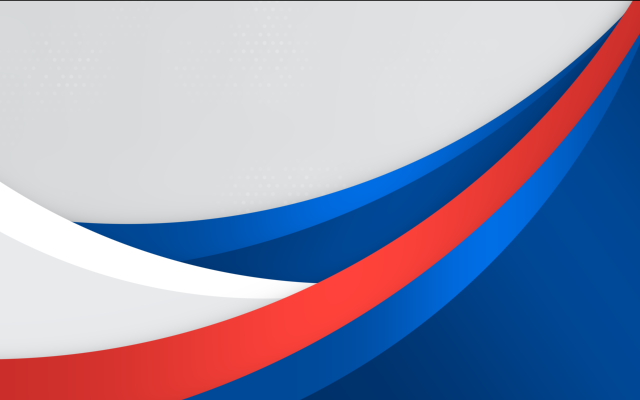
Write a Shadertoy shader that draws this background.

```glsl
// Sweeping ribbons of white, blue and red over a pale dotted backdrop.
// Every edge is a circle through three points; the areas outside these circles
// are stacked back to front, each with a sheen and a soft shadow on its edge.

const float ASPECT = 1.6;           // scene width in units of its height
const float SHADOW_SPREAD = 0.016;
const float DOT_PITCH = 0.021;
const float DOT_STRENGTH = 0.014;

const vec3 PAPER_DIM    = vec3(0.842, 0.850, 0.855);
const vec3 PAPER_LIGHT  = vec3(0.882, 0.886, 0.890);
const vec3 PANEL        = vec3(0.912, 0.916, 0.924);
const vec3 WHITE        = vec3(1.0);
const vec3 BLUE_DEEP    = vec3(0.000, 0.185, 0.400);
const vec3 BLUE_DARK    = vec3(0.000, 0.220, 0.470);
const vec3 BLUE_MID     = vec3(0.000, 0.285, 0.595);
const vec3 BLUE_BRIGHT  = vec3(0.000, 0.430, 0.900);
const vec3 RED_DARK     = vec3(0.780, 0.175, 0.160);
const vec3 RED_BRIGHT   = vec3(1.000, 0.260, 0.230);

float hash(vec2 p) {
    p = fract(p * vec2(0.1031, 0.1137));
    p += dot(p, p.yx + 33.33);
    return fract((p.x + p.y) * p.x * 57.31);
}

float noise(vec2 p) {
    vec2 cell = floor(p), f = fract(p);
    f = f * f * (3.0 - 2.0 * f);
    return mix(mix(hash(cell), hash(cell + vec2(1, 0)), f.x),
               mix(hash(cell + vec2(0, 1)), hash(cell + vec2(1, 1)), f.x), f.y);
}

// Signed distance to the circle through a, b and c; positive outside.
float arc(vec2 p, vec2 a, vec2 b, vec2 c) {
    vec2 u = b - a, v = c - a;
    vec2 toCentre = vec2(v.y * dot(u, u) - u.y * dot(v, v),
                         u.x * dot(v, v) - v.x * dot(u, u))
                  / (2.0 * (u.x * v.y - u.y * v.x));
    return length(p - a - toCentre) - length(toCentre);
}

// Bell-shaped highlight.
float sheen(float x, float centre, float width) {
    float t = (x - centre) / width;
    return exp(-t * t);
}

// Lay a colour where d > 0 and shade the base just beyond its edge.
vec3 layer(vec3 base, vec3 colour, float d, float shadow) {
    float px = 0.75 / iResolution.y;
    base *= 1.0 - shadow * exp(-max(-d, 0.0) / SHADOW_SPREAD);
    return mix(base, colour, smoothstep(-px, px, d));
}

// Pale backdrop with staggered, unevenly faded dots.
vec3 backdrop(vec2 p) {
    vec3 colour = mix(PAPER_DIM, PAPER_LIGHT, smoothstep(0.0, 1.3, p.x + 0.25 * (1.0 - p.y)));
    vec2 q = p / DOT_PITCH;
    q.x += 0.5 * mod(floor(q.y), 2.0);
    float spot = 1.0 - smoothstep(0.12, 0.32, length(fract(q) - 0.5));
    float fade = hash(floor(q)) * smoothstep(0.25, 0.75, noise(p * 6.0));
    fade *= 1.0 - smoothstep(0.6, 1.4, p.x);
    return colour + DOT_STRENGTH * (2.0 * spot * fade + 0.4 * noise(p * 9.0) - 0.2);
}

void mainImage(out vec4 fragColor, in vec2 fragCoord) {
    vec2 p = fragCoord / iResolution.xy * vec2(ASPECT, 1.0);

    // Edges, from the back layer to the front
    float upperBlue  = arc(p, vec2(0.313, 0.440), vec2(1.067, 0.610), vec2(1.594, 1.000));
    float upperDark  = arc(p, vec2(0.448, 0.346), vec2(1.067, 0.565), vec2(1.546, 0.942));
    float whiteBand  = arc(p, vec2(0.000, 0.546), vec2(0.448, 0.346), vec2(0.792, 0.292));
    float panel      = arc(p, vec2(0.000, 0.421), vec2(0.313, 0.298), vec2(0.692, 0.254));
    float redBand    = arc(p, vec2(0.000, 0.102), vec2(0.873, 0.333), vec2(1.563, 0.969));
    float lowerBlue  = arc(p, vec2(0.454, 0.000), vec2(1.042, 0.306), vec2(1.600, 0.917));
    float lowerDark  = arc(p, vec2(0.750, 0.000), vec2(1.229, 0.344), vec2(1.600, 0.892));

    // Fills
    vec3 upperBlueFill = mix(BLUE_MID * 0.95, BLUE_BRIGHT, sheen(p.x, 0.93, 0.36));
    vec3 upperDarkFill = mix(BLUE_DARK, BLUE_MID, sheen(p.x - 0.5 * p.y, 0.75, 0.25));
    vec3 redFill = mix(RED_DARK, RED_BRIGHT, sheen(p.x, 0.86, 0.52));
    vec3 lowerBlueFill = mix(BLUE_MID, BLUE_BRIGHT, sheen(p.x, 1.23, 0.25));
    float glow = sheen(p.x + 0.7 * p.y, 1.73, 0.55);
    vec3 lowerDarkFill = mix(BLUE_DEEP, BLUE_MID, glow);

    // Stack
    vec3 colour = backdrop(p);
    colour = layer(colour, upperBlueFill, upperBlue, 0.10);
    colour = layer(colour, upperDarkFill, upperDark, 0.04);
    colour = layer(colour, WHITE, whiteBand, 0.05);
    colour = layer(colour, PANEL, panel, 0.0);
    colour = layer(colour, redFill, redBand, 0.10);
    colour = layer(colour, lowerBlueFill, lowerBlue, 0.06);
    colour = layer(colour, lowerDarkFill, lowerDark, 0.0);

    // Thin dark line along the top
    colour *= 1.0 - 0.75 * smoothstep(0.9965, 0.9985, p.y);

    fragColor = vec4(colour, 1.0);
}
```
